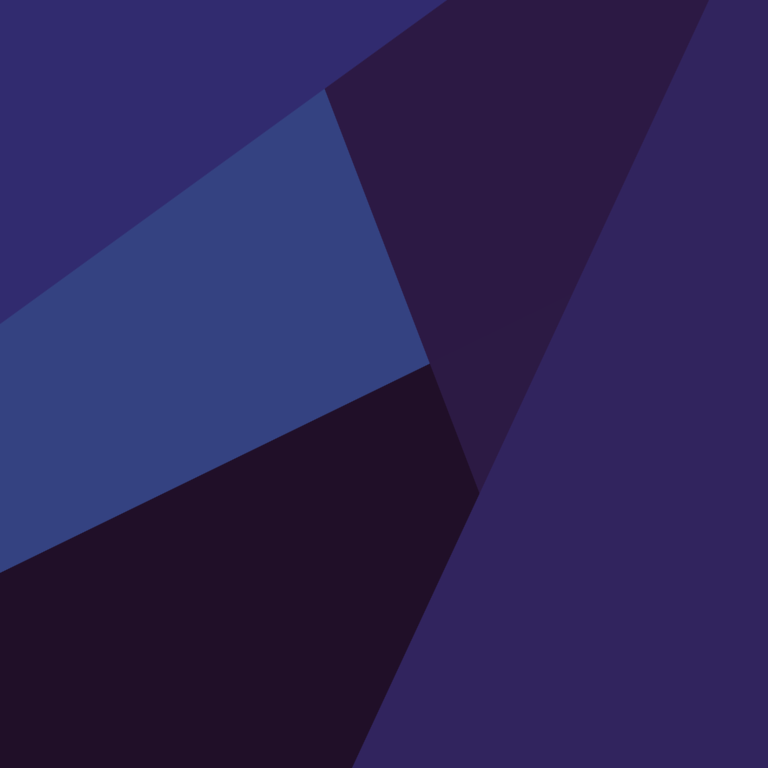
Give the GLSL for this background, as a Shadertoy shader.

```glsl
// Flat folded-paper facets in deep blues and purples.
// Each facet is a half-plane bounded by one straight crease;
// painting them back to front leaves five crisp polygons.

// Facet colours
#define SHADOW  vec3(0.125, 0.060, 0.157)
#define BLUE    vec3(0.204, 0.259, 0.506)
#define PLUM    vec3(0.174, 0.100, 0.267)
#define INDIGO  vec3(0.192, 0.170, 0.435)
#define VIOLET  vec3(0.192, 0.140, 0.370)

// Creases as start.xy, end.xy; the facet lies to the left of the direction
#define BLUE_CREASE    vec4(0.0, 0.254, 0.5586, 0.526)
#define PLUM_CREASE    vec4(0.4232, 0.8828, 0.6237, 0.3594)
#define INDIGO_CREASE  vec4(0.0, 0.578, 0.582, 1.0)
#define VIOLET_CREASE  vec4(0.9232, 1.0, 0.4583, 0.0)

// Signed distance to a crease, positive on its left
float creaseDistance(vec2 p, vec4 crease) {
    vec2 along = normalize(crease.zw - crease.xy);
    return dot(p - crease.xy, vec2(-along.y, along.x));
}

// Paint one facet over the colour below, with a one-pixel soft edge
vec3 paintFacet(vec3 below, vec3 facet, vec2 p, vec4 crease) {
    float d = creaseDistance(p, crease);
    float coverage = clamp(d / fwidth(d) + 0.5, 0.0, 1.0);
    return mix(below, facet, coverage);
}

void mainImage(out vec4 fragColor, in vec2 fragCoord) {
    vec2 uv = fragCoord / iResolution.xy;

    // Facets from back to front
    vec3 color = SHADOW;
    color = paintFacet(color, BLUE, uv, BLUE_CREASE);
    color = paintFacet(color, PLUM, uv, PLUM_CREASE);
    color = paintFacet(color, INDIGO, uv, INDIGO_CREASE);
    color = paintFacet(color, VIOLET, uv, VIOLET_CREASE);

    fragColor = vec4(color, 1.0);
}
```
